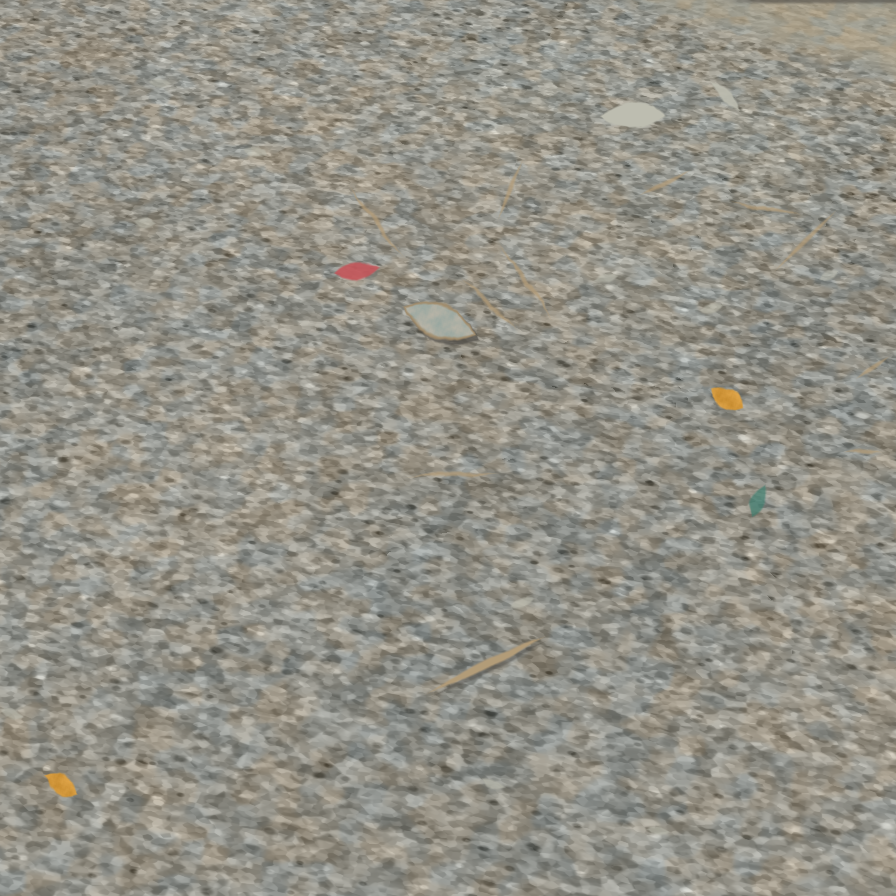
This texture is drawn by a Shadertoy shader. Its source:

```glsl
// Worn asphalt seen at a slant: soft cellular gravel, dark grit and pale chips
// on a gently receding ground plane, toned by layered sines.
// Dry straws, leaves and small coloured scraps lie on top as thin blades.

const vec3 ASPHALT = vec3(0.575, 0.568, 0.532);
const vec3 SAND    = vec3(0.640, 0.620, 0.555);
const vec3 SHADOW  = vec3(0.300, 0.290, 0.270);
const vec3 STRAW   = vec3(0.700, 0.610, 0.470);
const vec3 LEAF    = vec3(0.660, 0.680, 0.640);
const vec3 PETAL   = vec3(0.740, 0.740, 0.690);
const vec3 ORANGE  = vec3(0.830, 0.600, 0.240);
const vec3 RED     = vec3(0.780, 0.320, 0.340);
const vec3 TEAL    = vec3(0.240, 0.490, 0.430);

float hash(vec2 p) {
    vec3 q = fract(p.xyx * 0.1031);
    q += dot(q, q.yzx + 33.33);
    return fract((q.x + q.y) * q.z);
}

vec2 hash2(vec2 p) { return vec2(hash(p), hash(p + 57.0)); }

mat2 turn(float angle) {
    float c = cos(angle), s = sin(angle);
    return mat2(c, -s, s, c);
}

// Layered sines, roughly -1 to 1
float waves(vec2 p) {
    float sum = 0.0, amp = 0.5;
    for (int i = 0; i < 5; i++) {
        sum += amp * sin(p.x + 1.7 * sin(p.y));
        p = turn(0.65) * p * 1.9 + 2.3;
        amp *= 0.55;
    }
    return sum;
}

// Smooth cellular noise: random cell tones blended by distance, centred on 0
float grains(vec2 p, float sharpness) {
    vec2 base = floor(p);
    float sum = 0.0, total = 0.0;
    for (int y = -1; y <= 1; y++)
    for (int x = -1; x <= 1; x++) {
        vec2 cell = base + vec2(x, y);
        vec2 d = cell + hash2(cell) - p;
        float weight = exp(-sharpness * dot(d, d));
        sum += weight * hash(cell + 113.0);
        total += weight;
    }
    return sum / total - 0.5;
}

// Soft dots in a given share of the cells
float specks(vec2 p, float share) {
    vec2 base = floor(p);
    float cover = 0.0;
    for (int y = -1; y <= 1; y++)
    for (int x = -1; x <= 1; x++) {
        vec2 cell = base + vec2(x, y);
        float radius = mix(0.3, 0.6, hash(cell + 31.0));
        float dist = length(cell + hash2(cell) - p);
        float present = step(hash(cell + 211.0), share);
        cover = max(cover, present * smoothstep(radius, radius * 0.35, dist));
    }
    return cover;
}

// Coverage of a pointed blade; size holds half length and half width
float blade(vec2 p, vec2 center, float angle, vec2 size) {
    vec2 q = turn(angle) * (p - center);
    float along = q.x / size.x;
    float dist = abs(q.y) - size.y * (1.0 - along * along);
    return smoothstep(0.0018, -0.0018, dist);
}

vec3 ground(vec2 uv) {
    // Farther rows shrink and flatten
    float depth = 3.0 / (3.0 - uv.y);
    vec2 plane = vec2((uv.x - 0.5) * depth, 3.6 * depth);
    vec2 slanted = turn(-0.3) * plane * vec2(1.0, 1.1);
    slanted.x *= 0.68;

    float patches = waves(uv * 5.0 + 1.0);
    float clumps = smoothstep(0.1, 0.8, waves(uv * vec2(9.0, 13.0) + 4.0));
    clumps *= smoothstep(0.2, 0.75, uv.x) * smoothstep(0.2, 0.5, uv.y);

    float tone = 0.21 * grains(slanted * 88.0, 9.0)
               + 0.15 * grains(slanted * 165.0 + 40.0, 9.0)
               + 0.022 * patches;
    tone -= 0.15 * specks(slanted * 75.0 + 9.0, 0.05 + 0.25 * clumps);
    tone += 0.11 * specks(slanted * 70.0 + 70.0, 0.045);
    float warmth = 0.05 * grains(plane * 40.0, 6.0) + 0.008 * waves(uv * 7.0);

    // Sandy dust gathers toward the upper right corner
    float dust = smoothstep(0.9, 1.5, uv.x * 0.7 + uv.y * 0.7 + 0.25 * patches);
    float corner = smoothstep(0.0, 0.04, uv.y - 1.2 + 0.32 * uv.x + 0.02 * patches);
    vec3 color = mix(ASPHALT, SAND, max(0.6 * dust, corner));
    color += tone * (1.0 - 0.65 * corner) + warmth * vec3(1.0, 0.0, -1.0);
    float curb = smoothstep(0.994, 0.999, uv.y) * smoothstep(0.8, 0.85, uv.x);
    return mix(color, SHADOW, 0.6 * curb);
}

void mainImage(out vec4 fragColor, in vec2 fragCoord) {
    vec2 uv = fragCoord / iResolution.xy;
    vec3 color = ground(uv);
    vec2 p = uv + 0.002 * waves(uv * 70.0);
    float mottle = waves(uv * 160.0);

    // Scattered straws and pale chips
    for (int i = 0; i < 10; i++) {
        vec2 id = vec2(float(i), 17.0);
        vec2 spot = vec2(0.3, 0.4) + vec2(0.68, 0.55) * hash2(id);
        float angle = 2.2 * hash(id + 5.0) - 1.0;
        float reach = mix(0.015, 0.045, hash(id + 9.0));
        color = mix(color, STRAW, 0.75 * blade(p, spot, angle, vec2(reach, 0.0024)));
        vec2 chip = hash2(id + 80.0);
        color = mix(color, PETAL, 0.6 * blade(p, chip, angle * 0.4, vec2(0.013, 0.005)));
    }

    // Orange flecks
    for (int i = 0; i < 2; i++) {
        vec2 spot = mix(vec2(0.068, 0.124), vec2(0.812, 0.556), float(i));
        color = mix(color, ORANGE + 0.05 * mottle, blade(p, spot, -0.5, vec2(0.021, 0.011)));
    }

    // Single scraps, petals and the long straw
    color = mix(color, RED, 0.85 * blade(p, vec2(0.398, 0.698), 0.15, vec2(0.026, 0.010)));
    color = mix(color, TEAL, 0.7 * blade(p, vec2(0.846, 0.44), 1.2, vec2(0.018, 0.008)));
    color = mix(color, PETAL, blade(p, vec2(0.707, 0.871), 0.0, vec2(0.036, 0.014)));
    color = mix(color, PETAL, 0.9 * blade(p, vec2(0.81, 0.893), -0.8, vec2(0.022, 0.006)));
    color = mix(color, SHADOW, 0.5 * blade(p, vec2(0.546, 0.254), 0.45, vec2(0.064, 0.004)));
    color = mix(color, STRAW, blade(p, vec2(0.544, 0.259), 0.45, vec2(0.066, 0.0045)));

    // Mottled leaf with a brown rim and a cast shadow
    vec2 leafSpot = vec2(0.491, 0.642);
    color = mix(color, SHADOW, 0.7 * blade(p, leafSpot + vec2(0.004, -0.005), -0.4, vec2(0.043, 0.019)));
    color = mix(color, STRAW * 0.9, blade(p, leafSpot, -0.4, vec2(0.043, 0.019)));
    vec3 leafTone = LEAF + 0.06 * mottle * vec3(1.0, 0.4, 0.2);
    color = mix(color, leafTone, blade(p, leafSpot, -0.4, vec2(0.040, 0.016)));

    fragColor = vec4(color, 1.0);
}
```
